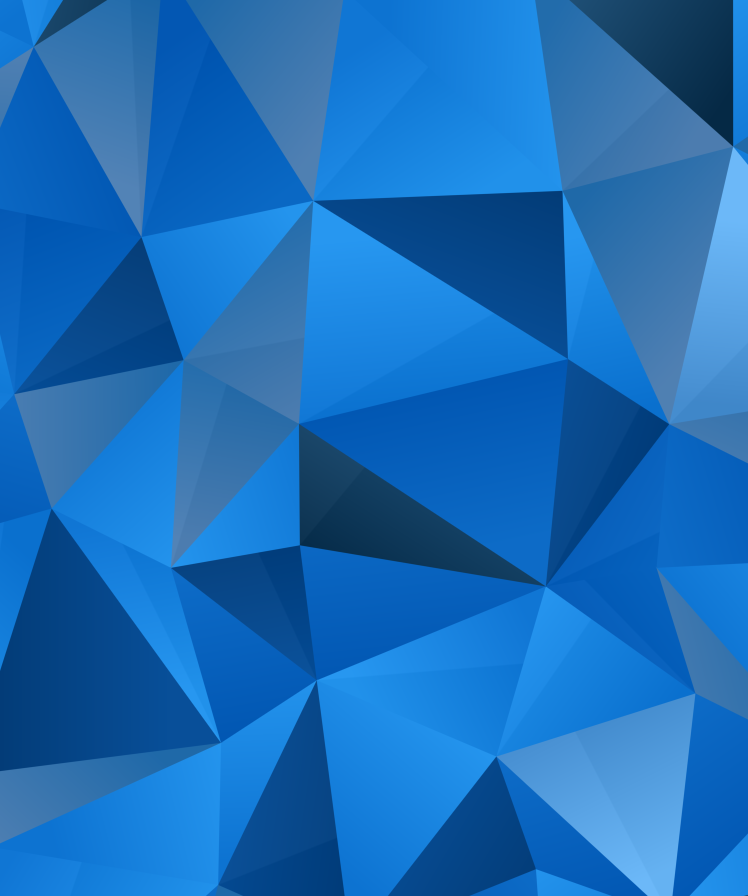
This background is drawn by a Shadertoy shader. Its source:

```glsl
const float ROWS = 5.1;          // mesh cells per canvas height
const float JITTER = 0.66;       // vertex wander, in cells
const float GRADIENT = 0.95;     // tone change per cell inside a facet
const float SEAM_TONE = 0.025;   // faint step across a facet's inner seam
const vec2 SEED = vec2(17.0, 42.0);
const vec2 SPREAD = vec2(0.7549, 0.5698);  // even distribution of tones

// Tone families: azure, blue, slate, navy, sky, ink
const int TONES = 6;
const float SHARE_END[TONES] = float[](0.31, 0.53, 0.72, 0.87, 0.94, 1.0);
const vec3 SHADE[TONES] = vec3[](
    vec3(0.05, 0.45, 0.82), vec3(0.00, 0.33, 0.69), vec3(0.12, 0.41, 0.66),
    vec3(0.01, 0.23, 0.46), vec3(0.26, 0.54, 0.80), vec3(0.02, 0.16, 0.27));
const vec3 LIGHT[TONES] = vec3[](
    vec3(0.14, 0.58, 0.93), vec3(0.05, 0.42, 0.78), vec3(0.31, 0.50, 0.70),
    vec3(0.03, 0.31, 0.60), vec3(0.41, 0.71, 0.96), vec3(0.12, 0.31, 0.46));

vec2 hash2(vec2 cell) {
    vec3 q = fract(cell.xyx * vec3(0.1031, 0.1030, 0.0973));
    q += dot(q, q.yzx + 33.33);
    return fract((q.xx + q.yz) * q.zy);
}

vec2 meshVertex(vec2 cell) {
    return cell + (hash2(cell + SEED) - 0.5) * JITTER;
}

// Signed distance to the line a-b, positive on its left
float lineDistance(vec2 p, vec2 a, vec2 b) {
    vec2 e = b - a, d = p - a;
    return (e.x * d.y - e.y * d.x) / max(length(e), 1e-4);
}

// Inside distance of a counter-clockwise triangle
float triangleDistance(vec2 p, vec2 a, vec2 b, vec2 c) {
    return min(lineDistance(p, a, b),
               min(lineDistance(p, b, c), lineDistance(p, c, a)));
}

vec3 facetColor(vec2 p, vec2 a, vec2 b, vec2 c, vec2 cell, float part, float pixel) {
    vec2 rnd = hash2(cell * 2.0 + SEED.yx + part * 71.0);

    // Choose a tone family by its share of the area
    float pick = fract(dot(cell, SPREAD) + 0.381 * part + 0.35 * rnd.x);
    int tone = 0;
    for (int i = 0; i < TONES - 1; i++) tone += int(step(SHARE_END[i], pick));

    // Linear gradient in a random direction
    float angle = 6.2832 * rnd.y;
    vec2 dir = vec2(cos(angle), sin(angle));
    float t = 0.5 + GRADIENT * dot(p - (a + b + c) / 3.0, dir);
    vec3 color = mix(SHADE[tone], LIGHT[tone], clamp(t, 0.0, 1.0));

    // Faint seam from one corner, on some facets only
    vec2 foot = mix(b, c, 0.25 + 0.5 * rnd.x);
    float side = smoothstep(-pixel, pixel, lineDistance(p, a, foot)) - 0.5;
    return color + SEAM_TONE * side * step(0.6, fract(rnd.x * 7.0 + rnd.y));
}

void addFacet(inout vec4 sum, vec2 p, vec2 a, vec2 b, vec2 c,
              vec2 cell, float part, float pixel) {
    float cover = smoothstep(-0.7 * pixel, 0.7 * pixel, triangleDistance(p, a, b, c));
    if (cover > 0.0)
        sum += cover * vec4(facetColor(p, a, b, c, cell, part, pixel), 1.0);
}

void mainImage(out vec4 fragColor, in vec2 fragCoord) {
    float pixel = ROWS / iResolution.y;
    vec2 p = fragCoord * pixel;
    vec4 sum = vec4(0.0);

    // Gather the facets of the surrounding quads
    for (int y = -1; y <= 1; y++)
    for (int x = -1; x <= 1; x++) {
        vec2 cell = floor(p) + vec2(x, y);
        vec2 a = meshVertex(cell);
        vec2 b = meshVertex(cell + vec2(1.0, 0.0));
        vec2 c = meshVertex(cell + vec2(1.0, 1.0));
        vec2 d = meshVertex(cell + vec2(0.0, 1.0));

        // Split each quad along its shorter diagonal
        if (distance(a, c) < distance(b, d)) {
            addFacet(sum, p, a, b, c, cell, 0.0, pixel);
            addFacet(sum, p, a, c, d, cell, 1.0, pixel);
        } else {
            addFacet(sum, p, a, b, d, cell, 0.0, pixel);
            addFacet(sum, p, b, c, d, cell, 1.0, pixel);
        }
    }
    fragColor = vec4(sum.rgb / max(sum.a, 1e-4), 1.0);
}
```
